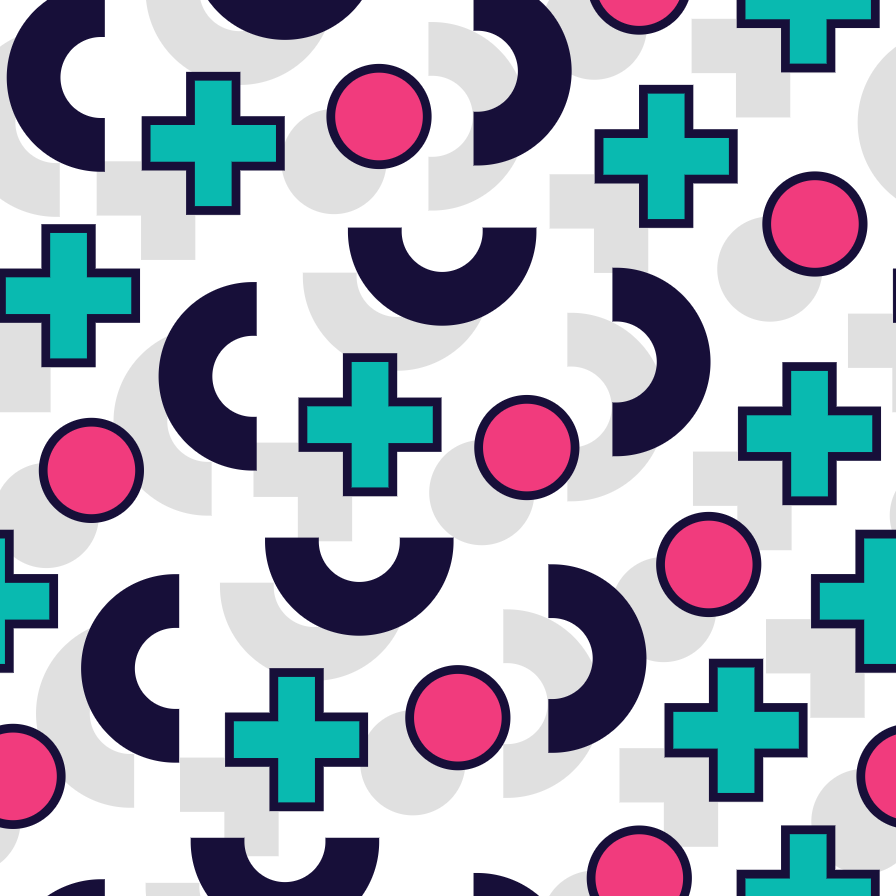
Reproduce this pattern procedurally as a Shadertoy shader.

```glsl
const vec3 PAPER  = vec3(1.0);
const vec3 SHADOW = vec3(0.878);
const vec3 NAVY   = vec3(0.090, 0.060, 0.225);
const vec3 TEAL   = vec3(0.035, 0.730, 0.690);
const vec3 PINK   = vec3(0.945, 0.230, 0.490);

const vec2  SHADOW_SHIFT = vec2(-0.0503);
const float OUTLINE      = 0.0098;
const float CROSS_REACH  = 0.0798;
const float CROSS_ARM    = 0.0303;
const float DISC_RADIUS  = 0.0587;
const float RING_OUTER   = 0.1052;
const float RING_INNER   = 0.0452;
const float RING_STUB    = 0.0043;

// Scattered centres on the unit tile
const int CROSS_COUNT = 9;
const vec2 CROSSES[CROSS_COUNT] = vec2[](
    vec2(0.238, 0.840), vec2(0.7435, 0.8255), vec2(0.0765, 0.670),
    vec2(0.413, 0.526), vec2(0.9035, 0.516),  vec2(0.331, 0.1745),
    vec2(0.8215, 0.185), vec2(0.985, 0.329),  vec2(0.902, 0.999));

const int DISC_COUNT = 8;
const vec2 DISCS[DISC_COUNT] = vec2[](
    vec2(0.423, 0.870), vec2(0.9095, 0.750), vec2(0.102, 0.475), vec2(0.588, 0.5005),
    vec2(0.791, 0.370), vec2(0.511, 0.199), vec2(0.0145, 0.1335), vec2(0.7135, 0.020));

// Midpoints of the flat sides, three per facing
const int RING_COUNT = 9;
const vec2 RINGS[RING_COUNT] = vec2[](
    vec2(0.117, 0.9135),  vec2(0.2865, 0.580), vec2(0.200, 0.254),
    vec2(0.5285, 0.9205), vec2(0.6835, 0.596), vec2(0.612, 0.265),
    vec2(0.4935, 0.746),  vec2(0.401, 0.400),  vec2(0.318, 0.065));
const vec2 FACINGS[3] = vec2[](vec2(-1.0, 0.0), vec2(1.0, 0.0), vec2(0.0, -1.0));

// Shortest offset on the wrapping tile
vec2 wrapOffset(vec2 d) {
    return d - floor(d + 0.5);
}

float crossDistance(vec2 p) {
    vec2 a = abs(p);
    vec2 bars = max(a - CROSS_REACH, a.yx - CROSS_ARM);
    return min(bars.x, bars.y);
}

float halfRingDistance(vec2 p, vec2 facing) {
    float along = dot(p, facing);
    float across = dot(p, vec2(-facing.y, facing.x));
    float radius = length(vec2(across, max(along - RING_STUB, 0.0)));
    float band = max(radius - RING_OUTER, RING_INNER - radius);
    return max(band, -along);
}

// Distances to the nearest cross, disc and half ring
vec3 shapeDistances(vec2 p) {
    vec3 d = vec3(1.0);
    for (int i = 0; i < CROSS_COUNT; i++)
        d.x = min(d.x, crossDistance(wrapOffset(p - CROSSES[i])));
    for (int i = 0; i < DISC_COUNT; i++)
        d.y = min(d.y, length(wrapOffset(p - DISCS[i])) - DISC_RADIUS);
    for (int i = 0; i < RING_COUNT; i++)
        d.z = min(d.z, halfRingDistance(wrapOffset(p - RINGS[i]), FACINGS[i / 3]));
    return d;
}

float nearest(vec3 d) {
    return min(d.x, min(d.y, d.z));
}

float coverage(float d, float pixel) {
    return clamp(0.5 - d / pixel, 0.0, 1.0);
}

void mainImage(out vec4 fragColor, in vec2 fragCoord) {
    vec2 uv = fragCoord / iResolution.xy;
    float pixel = 1.0 / min(iResolution.x, iResolution.y);

    vec3 shapes = shapeDistances(uv);
    vec3 shadows = shapeDistances(uv - SHADOW_SHIFT);

    // Shadows below, then navy silhouettes, then coloured fills
    vec3 color = mix(PAPER, SHADOW, coverage(nearest(shadows), pixel));
    color = mix(color, NAVY, coverage(nearest(shapes), pixel));
    color = mix(color, TEAL, coverage(shapes.x + OUTLINE, pixel));
    color = mix(color, PINK, coverage(shapes.y + OUTLINE, pixel));
    fragColor = vec4(color, 1.0);
}
```
